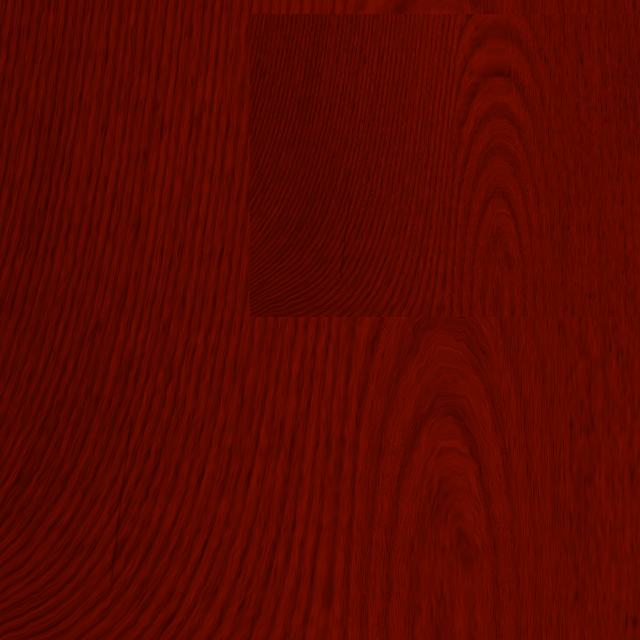
Write a WebGL 1 fragment shader that draws this texture.

```glsl
precision highp float;
uniform vec2 u_resolution;

const vec3 DARK_WOOD = vec3(0.26, 0.018, 0.0);
const vec3 LIGHT_WOOD = vec3(0.42, 0.042, 0.0);
const float HEART_X = 0.69;
const float RING_STEP = 0.028;

vec2 hashGradient(vec2 cell) {
  vec2 h = vec2(dot(cell, vec2(127.1, 311.7)), dot(cell, vec2(269.5, 183.3)));
  return fract(sin(h) * 43758.55) * 2.0 - 1.0;
}

float gradientNoise(vec2 p) {
  vec2 i = floor(p);
  vec2 f = p - i;
  vec2 u = f * f * f * (f * (f * 6.0 - 15.0) + 10.0);
  vec2 e = vec2(0.0, 1.0);
  float low = mix(dot(hashGradient(i), f),
                  dot(hashGradient(i + e.yx), f - e.yx), u.x);
  float high = mix(dot(hashGradient(i + e.xy), f - e.xy),
                   dot(hashGradient(i + e.yy), f - e.yy), u.x);
  return mix(low, high, u.y);
}

float segmentDistance(vec2 p, vec2 a, vec2 b) {
  vec2 ab = b - a;
  return length(p - a - ab * clamp(dot(p - a, ab) / dot(ab, ab), 0.0, 1.0));
}

// Fades detail that is finer than the pixel grid
float detailFade(float frequency, float pixel) {
  return 1.0 - smoothstep(0.5, 1.5, frequency * pixel);
}

float curlAmount(vec2 p) {
  vec2 d = p - vec2(-0.08, -0.05);
  return exp(-dot(d, d) / 0.022);
}

// Distance across the growth rings: tall arches, a leaning left side, a curl
float ringField(vec2 p) {
  float s = length(vec2(p.x - HEART_X, 0.24 * p.y));
  float left = max(HEART_X - 0.13 - p.x, 0.0);
  s += 1.25 * left * (1.0 - exp(-2.0 * p.y));
  float curl = curlAmount(p);
  s -= 0.08 * curl;
  s += (0.003 + 0.016 * curl) * gradientNoise(p * vec2(24.0, 13.0));
  s += 0.004 * gradientNoise(p * vec2(75.0, 32.0));
  return s + 0.01 * gradientNoise(vec2(s * 16.0, p.y * 1.5));
}

// Rings stand wider apart near the heart
float ringPhase(float s) {
  return s / RING_STEP - 2.0 * (1.0 - exp(-s / 0.12));
}

// Slow brightening across each ring, then a narrow dark edge
float ringProfile(float phase) {
  float f = fract(phase);
  return smoothstep(0.0, 0.5, f) * (1.0 - smoothstep(0.76, 1.0, f));
}

float fibres(vec2 grain, vec2 frequency, float pixel) {
  return gradientNoise(grain * frequency) * detailFade(frequency.x, pixel);
}

float woodTone(vec2 p, float pixel) {
  float s = ringField(p);
  float rightSide = smoothstep(HEART_X + 0.02, HEART_X + 0.2, p.x);
  float heart = 1.0 - smoothstep(0.04, 0.2, s);
  vec2 grain = vec2(mix(s, p.x, max(rightSide, heart)), p.y);

  // Broad shading, darkest in the lower left
  float tone = mix(0.27, 0.68, smoothstep(-0.08, 0.7, p.x));
  tone += 0.08 * smoothstep(0.35, 0.95, p.y) * (1.0 - rightSide);
  tone -= 0.1 * curlAmount(p);
  tone += 0.12 * gradientNoise(p * vec2(5.0, 2.0));

  // Growth rings
  float strength = mix(mix(0.58, 0.42, heart), 0.14, rightSide);
  strength *= 0.9 + 0.8 * gradientNoise(vec2(s * 28.0, p.y * 5.0));
  tone += strength * (ringProfile(ringPhase(s)) - 0.5);

  // Fibres and short dark pores along the grain
  tone += 0.32 * fibres(grain, vec2(48.0, 2.0), pixel);
  tone += 0.52 * fibres(grain, vec2(135.0, 18.0), pixel);
  tone += 0.55 * fibres(grain, vec2(250.0, 50.0), pixel);
  float pore = fibres(grain + 7.3, vec2(180.0, 26.0), pixel);
  tone -= 0.5 * smoothstep(0.12, 0.5, pore) - 0.03;

  // Hairline crack
  vec2 bend = vec2(0.002 * gradientNoise(vec2(p.y * 30.0, 4.5)), 0.0);
  float crack = segmentDistance(p + bend, vec2(0.173, 0.09), vec2(0.206, 0.35));
  return tone - 0.5 * (1.0 - smoothstep(0.0006, 0.0012 + pixel, crack));
}

float boxMask(vec2 p, vec2 low, vec2 high, float pixel) {
  vec2 inside = min(p - low, high - p);
  return smoothstep(-0.5 * pixel, 0.5 * pixel, min(inside.x, inside.y));
}

void main() {
  float pixel = 1.0 / min(u_resolution.x, u_resolution.y);
  vec2 p = gl_FragCoord.xy * pixel;

  // A smaller panel repeats the same plank over the large one
  float panelScale = 2.1;
  vec2 panelPoint = (p - vec2(0.538, 0.629)) * panelScale + vec2(0.186, 0.219);
  float panel = boxMask(p, vec2(0.39, 0.505), vec2(1.1, 0.978), pixel);
  float large = woodTone(p, pixel);
  float small = woodTone(panelPoint, pixel * panelScale) - 0.05;

  float tone = clamp(mix(large, small, panel), -0.2, 1.15);
  gl_FragColor = vec4(mix(DARK_WOOD, LIGHT_WOOD, tone), 1.0);
}
```
